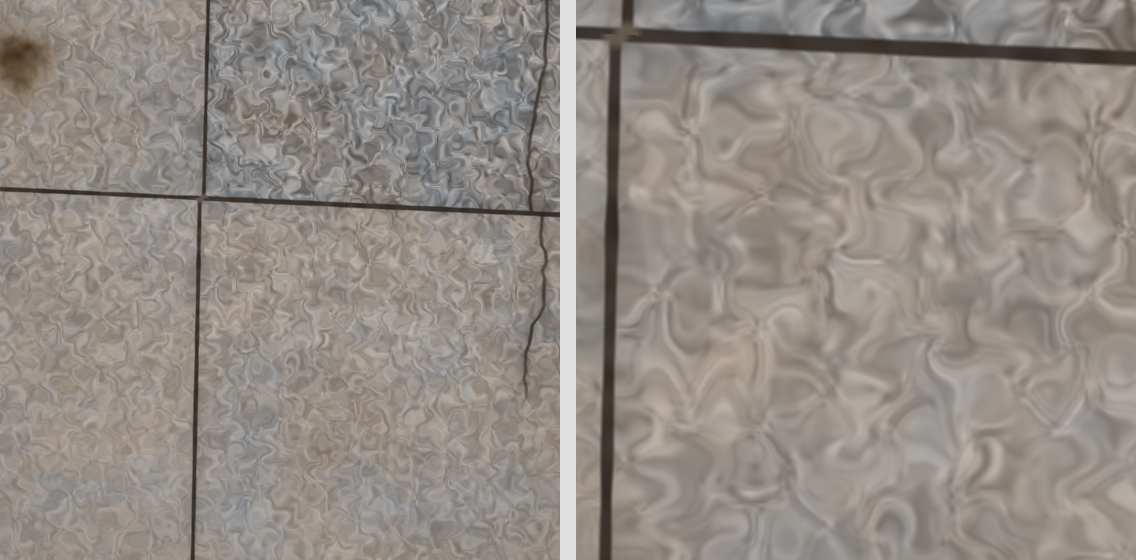
Left: the whole. Right: its middle third, enlarged.
Give the GLSL for this texture, as a WebGL 1 fragment shader.

```glsl
precision highp float;
// Four speckled stone slabs meeting at a slightly offset cross of dark joints.
// Warped value noise gives the wormy grain; each slab has its own tone and contrast.
// A jagged crack runs down the right side and a brown stain sits at the upper left.

uniform vec2 u_resolution;

#define STONE vec3(0.575, 0.553, 0.533)
#define GROUT vec3(0.205, 0.175, 0.150)
#define RUST vec3(0.270, 0.190, 0.105)
#define GRAIN_SCALE 92.0
#define GRAIN_CONTRAST 0.27
#define JOINT_HALF_WIDTH 0.0036
#define CRACK_HALF_WIDTH 0.0030
#define CRACK_END 0.25
#define STAIN_CENTER vec2(0.025, 0.895)

float hash(vec2 p) {
  return fract(sin(dot(p, vec2(127.1, 311.7))) * 43758.5453);
}

float noise(vec2 p) {
  vec2 i = floor(p), f = fract(p);
  f = f * f * (3.0 - 2.0 * f);
  return mix(mix(hash(i), hash(i + vec2(1.0, 0.0)), f.x),
             mix(hash(i + vec2(0.0, 1.0)), hash(i + vec2(1.0, 1.0)), f.x), f.y);
}

float fbm(vec2 p) {
  float sum = 0.0, weight = 0.5;
  for (int i = 0; i < 4; i++) {
    sum += weight * noise(p);
    p = mat2(1.6, 1.2, -1.2, 1.6) * p + 7.3;
    weight *= 0.5;
  }
  return sum / 0.9375;
}

// Short curling strokes, centred on zero
float wormGrain(vec2 uv) {
  vec2 p = uv * GRAIN_SCALE;
  vec2 warp = vec2(noise(p * 0.55 + 3.1), noise(p * 0.55 + 47.7)) - 0.5;
  p += warp * 3.2;
  float strokes = noise(vec2(p.x * 1.25 + p.y * 0.35, p.y * 0.75 - p.x * 0.2));
  float fine = noise(p * 1.9 + 19.0);
  return strokes * 0.65 + fine * 0.35 - 0.5;
}

// Smooth-edged line coverage at distance d
float stroke(float d, float halfWidth, float px) {
  return 1.0 - smoothstep(halfWidth - px, halfWidth + px, abs(d));
}

// Crack centre line, shifted where it crosses the joint
float crackX(float y, float upper) {
  float above = 0.947 + 0.031 * smoothstep(0.70, 1.0, y);
  float below = 0.963 - 0.036 * smoothstep(0.47, 0.25, y);
  float jag = (noise(vec2(y * 17.0, 5.0)) - 0.5) * mix(0.020, 0.008, upper);
  return mix(below, above, upper) + jag + (noise(vec2(y * 62.0, 9.0)) - 0.5) * 0.007;
}

void main() {
  vec2 uv = gl_FragCoord.xy / u_resolution;
  float px = max(0.8 / min(u_resolution.x, u_resolution.y), 0.0012);

  // Slab layout: sloping joints, the upright one stepping at the crossing
  float rowDist = uv.y - (0.6625 - 0.046 * uv.x);
  float upper = step(0.0, rowDist);
  float colDist = uv.x - mix(0.344 + 0.020 * uv.y, 0.349 + 0.023 * uv.y, upper);
  float right = step(0.0, colDist);

  // Slab tone, broad patches and warm or cool tints
  float patches = fbm(uv * 5.0 + vec2(right, upper) * 13.0) - 0.5;
  float tint = fbm(uv * 9.0 + 31.0) - 0.5;
  float chroma = noise(uv * 55.0 + 70.0) - 0.5;
  float tone = 0.022 - 0.008 * right - 0.014 * upper - 0.034 * upper * right;
  tone += patches * 0.09 - 0.025 * right * (1.0 - upper) * smoothstep(0.6, 1.0, uv.x);
  vec3 color = STONE + tone;
  color += vec3(0.06, 0.0, -0.06) * (tint + 0.35 * chroma + 0.10 - 0.28 * upper * right);

  // Grain, coarser in contrast on the darker slabs
  float contrast = GRAIN_CONTRAST * (0.78 + 0.38 * upper * right + 0.14 * right);
  contrast *= 0.8 + 0.4 * smoothstep(0.0, 0.65, uv.y);
  color += wormGrain(uv) * contrast;

  // Brown stain: pale halo around a ragged core
  vec2 fromStain = (uv - STAIN_CENTER) * vec2(1.0, 0.8);
  float stainDist = length(fromStain) + (fbm(uv * 24.0) - 0.5) * 0.055;
  float halo = 1.0 - smoothstep(0.025, 0.105, stainDist);
  float core = 1.0 - smoothstep(0.018, 0.052, stainDist);
  color = mix(color, vec3(0.48, 0.39, 0.29), halo * 0.60);
  color = mix(color, RUST, core * (0.65 + 0.5 * (noise(uv * 60.0) - 0.3)));

  // Crack, fading out at its lower end
  float crackDist = uv.x - crackX(uv.y, upper);
  float crackFade = smoothstep(CRACK_END, CRACK_END + 0.09, uv.y);
  float crackWear = 0.60 + 0.35 * noise(vec2(uv.y * 40.0, 2.0));
  color *= 1.0 - 0.18 * crackFade * exp(-abs(crackDist) * 95.0);
  float crack = stroke(crackDist, CRACK_HALF_WIDTH * (0.6 + 0.4 * crackFade), px * 1.5);
  color = mix(color, GROUT + 0.03, crack * crackFade * crackWear);

  // Joints with soiled edges and uneven width
  float wobble = (noise(uv * 38.0) - 0.5) * 0.0012;
  float rowWidth = JOINT_HALF_WIDTH + 0.0008 * right + wobble;
  float colWidth = JOINT_HALF_WIDTH - 0.0006 * upper + wobble;
  float nearest = min(abs(rowDist), abs(colDist));
  color *= 1.0 - 0.10 * exp(-nearest * 75.0);
  float joint = max(stroke(rowDist, rowWidth, px * 1.3), stroke(colDist, colWidth, px * 1.3));
  color = mix(color, GROUT + (noise(uv * 70.0) - 0.5) * 0.07, joint * 0.94);

  // Pale grit filling the crossing
  float grit = 1.0 - smoothstep(0.004, 0.011, length(vec2(rowDist, colDist)));
  color = mix(color, vec3(0.43, 0.39, 0.34), grit * 0.75);

  gl_FragColor = vec4(clamp(color, 0.0, 1.0), 1.0);
}
```
